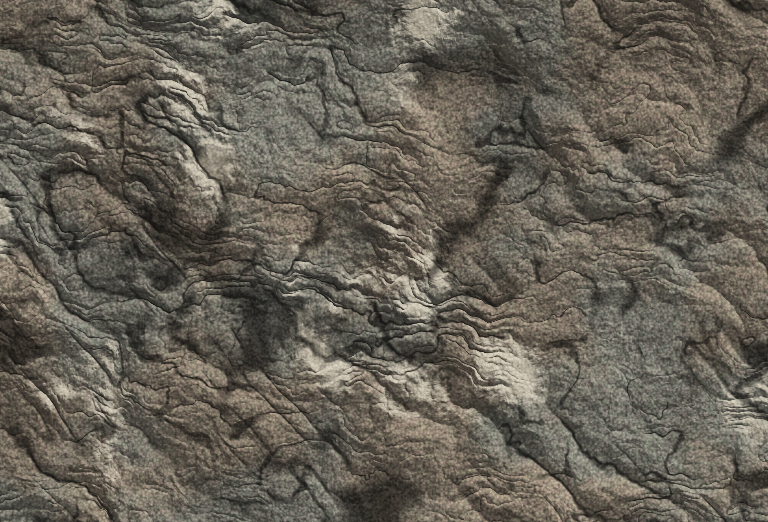
Write a Shadertoy shader that draws this texture.

```glsl
// Weathered rock face: diagonal folds crossed by thin wavy ledges and a gritty grain.
// Creased, warped noise forms a height field that is lit from its slope,
// then tinted with warm and grey minerals and a few pale patches.

const vec3 WARM_STONE = vec3(1.04, 0.95, 0.83);
const vec3 GREY_STONE = vec3(0.96, 0.95, 0.87);
const vec3 PALE_MINERAL = vec3(0.72, 0.69, 0.62);
const vec2 LIGHT_DIR = vec2(0.5, 0.866);
const float FOLD_ANGLE = -0.72;
const float STREAK_ANGLE = -0.85;
const float LEDGE_ANGLE = -0.15;

float hash(vec2 p) {
    vec3 q = fract(p.xyx * 0.1031);
    q += dot(q, q.yzx + 33.33);
    return fract((q.x + q.y) * q.z);
}

vec2 hash2(vec2 p) {
    return vec2(hash(p), hash(p + 71.7));
}

vec2 rotate(vec2 p, float angle) {
    float c = cos(angle), s = sin(angle);
    return vec2(c * p.x + s * p.y, c * p.y - s * p.x);
}

float noise(vec2 p) {
    vec2 cell = floor(p), f = fract(p);
    f = f * f * f * (f * (f * 6.0 - 15.0) + 10.0);
    return mix(mix(hash(cell), hash(cell + vec2(1, 0)), f.x),
               mix(hash(cell + vec2(0, 1)), hash(cell + vec2(1, 1)), f.x), f.y);
}

float fbm(vec2 p, int octaves) {
    float sum = 0.0, weight = 0.5, total = 0.0;
    for (int i = 0; i < octaves; i++) {
        sum += weight * noise(p);
        total += weight;
        weight *= 0.5;
        p = rotate(p, 0.6) * 2.03 + 13.1;
    }
    return sum / total;
}

// Sharp valleys where the noise crosses its middle value
float crease(vec2 p, float softness) {
    float n = 2.0 * noise(p) - 1.0;
    return sqrt(n * n + softness * softness) - softness;
}

// Distance to the nearest scattered point, for pebbles
float pebbles(vec2 p) {
    vec2 cell = floor(p), f = fract(p);
    float nearest = 4.0;
    for (int y = -1; y <= 1; y++)
        for (int x = -1; x <= 1; x++) {
            vec2 offset = vec2(x, y);
            vec2 d = offset + hash2(cell + offset) - f;
            nearest = min(nearest, dot(d, d));
        }
    return sqrt(nearest);
}

float crackLine(float creaseValue, float width, float mask) {
    return (1.0 - smoothstep(0.0, width, creaseValue)) * mask;
}

// Returns height in x and crack depth in y
vec2 relief(vec2 p) {
    vec2 warp = vec2(fbm(p * 7.0, 5), fbm(p * 7.0 + 37.0, 5)) - 0.5;
    vec2 along = rotate(p + 0.11 * warp, FOLD_ANGLE);
    vec2 streak = rotate(p + 0.03 * warp, STREAK_ANGLE);
    vec2 level = rotate(p + 0.15 * warp.yx, LEDGE_ANGLE);

    float fold = crease(along * vec2(3.2, 11.0) + 5.0, 0.03);
    float rib = crease(streak * vec2(6.0, 34.0) + 19.0, 0.05);
    float ledge = crease(level * vec2(9.0, 25.0) + 43.0, 0.03);
    float wrinkle = crease(level * vec2(22.0, 60.0) + 61.0, 0.05);
    float mask = smoothstep(0.3, 0.7, noise(p * 5.5 + 9.0));
    float streakMask = smoothstep(0.5, 0.8, noise(p * 6.5 + 31.0));

    float height = 0.054 * fold + 0.016 * streakMask * rib
                 + mix(0.010, 0.025, mask) * ledge
                 + mix(0.005, 0.011, mask) * wrinkle
                 + 0.016 * fbm(p * 45.0 + 3.0 * warp, 4);
    float crack = crackLine(fold, 0.13, smoothstep(0.4, 0.7, noise(p * 8.0 + 3.0)))
                + crackLine(rib, 0.16, 0.7 * streakMask)
                + crackLine(ledge, 0.10, 0.9 * smoothstep(0.35, 0.65, noise(p * 11.0 + 15.0)))
                + crackLine(wrinkle, 0.12, 0.5 * mask);
    return vec2(height, min(crack, 1.0));
}

float slopeLight(vec2 p, float height, float stepSize) {
    float towardLight = relief(p + LIGHT_DIR * stepSize).x;
    float slope = (height - towardLight) / stepSize;
    return slope / sqrt(1.0 + slope * slope);
}

vec3 mineralTint(vec2 p) {
    float blend = smoothstep(0.35, 0.65, fbm(p * 5.0 + 81.0, 5));
    float speckle = noise(p * 150.0) - 0.5;
    return mix(GREY_STONE, WARM_STONE, blend) + speckle * vec3(0.05, -0.03, 0.02);
}

void mainImage(out vec4 fragColor, in vec2 fragCoord) {
    vec2 p = fragCoord / iResolution.y + 2.0;
    vec2 surface = relief(p);
    float light = slopeLight(p, surface.x, 0.002);

    // Broad stains, relief and fine grain
    float stain = fbm(p * 4.0 + 23.0, 4) - 0.5;
    float grain = 0.5 - pebbles(p * 170.0);
    float grit = noise(p * 240.0) - 0.5;
    float tone = 0.405 + 0.165 * light + 0.20 * stain;
    tone += (0.22 * grain + 0.17 * grit) * smoothstep(0.1, 0.45, tone);
    tone *= 1.0 - 0.55 * surface.y;
    vec3 color = max(tone, 0.09) * mineralTint(p);

    // Pale mineral patches with ragged edges
    float patchNoise = fbm(p * vec2(5.0, 4.4) + 55.0, 6);
    float pale = smoothstep(0.67, 0.78, patchNoise + 0.06 * light);
    vec3 paleColor = PALE_MINERAL + 0.14 * light + 0.15 * grain;
    color = mix(color, paleColor, 0.85 * pale * (1.0 - 0.7 * surface.y));

    fragColor = vec4(clamp(color, 0.0, 1.0), 1.0);
}
```
